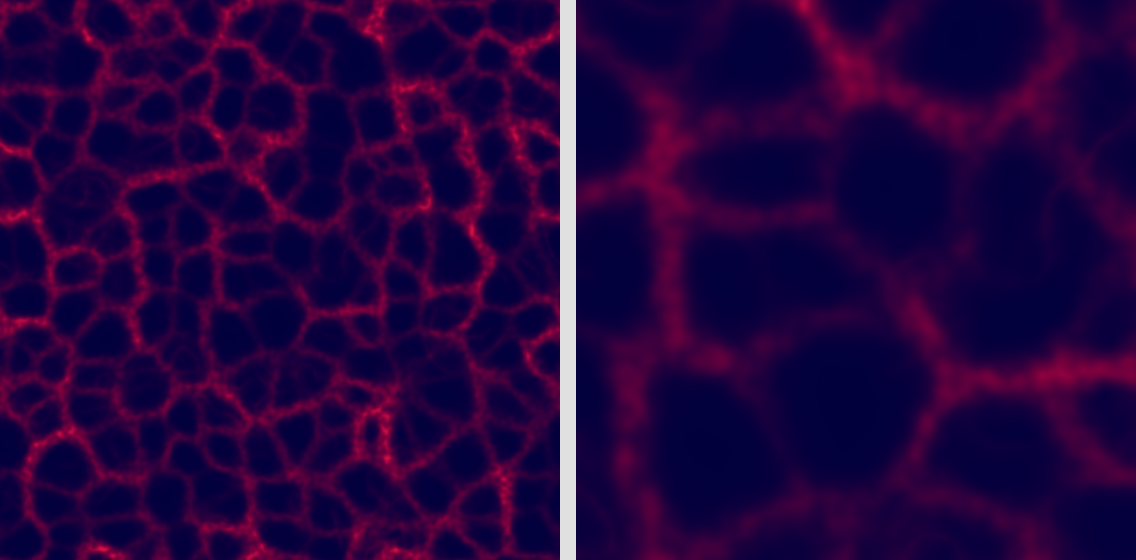
Left, the full canvas; right, a detail of the centre.
Write a Shadertoy shader that draws this pattern.

```glsl
// Glowing web of crimson filaments around rounded cells on navy, tiling in x and y.
// Each cell carries a random vector, shared in part by its group; the variance of
// these vectors under soft Voronoi weights gives smooth edges of varied strength.

const float CELLS = 13.0;          // cells across the canvas
const float GROUPS = 7.0;          // groups of cells across the canvas
const float JITTER = 0.86;         // scatter of the cell centres
const float SHARPNESS = 9.6;       // higher is thinner filaments
const float INNER_STRENGTH = 0.72; // filaments inside a group
const float GAIN = 1.2;            // how soon the glow saturates
const float PEAK = 0.62;           // glow of a saturated filament
const float BEND = 0.032;          // slow warp, in canvas widths
const float FRAY = 0.006;          // fine warp, in canvas widths
const float GRAIN = 0.55;          // mottling along the filaments
const float WISPS = 0.22;          // faint threads inside the cells

const vec3 NAVY = vec3(0.005, 0.0, 0.24);
const vec3 CRIMSON = vec3(0.90, 0.0, 0.24);
const vec3 HOT = vec3(0.92, 0.12, 0.30);

// Three random values in 0..1 for a lattice cell that wraps at the period.
vec3 hash3(vec2 cell, float period, uint seed) {
    uvec3 v = uvec3(uvec2(floor(mod(cell + 0.5, period))), seed);
    v = v * 1664525u + 1013904223u;
    v.x += v.y * v.z; v.y += v.z * v.x; v.z += v.x * v.y;
    v ^= v >> 16u;
    v.x += v.y * v.z; v.y += v.z * v.x; v.z += v.x * v.y;
    return vec3(v >> 8u) / 16777216.0;
}

// Random unit vector for a cell.
vec3 direction(vec2 cell, float period, uint seed) {
    return normalize(hash3(cell, period, seed) - 0.5 + 1e-4);
}

float cornerSlope(vec2 cell, vec2 offset, float period, uint seed) {
    float angle = 6.2831853 * hash3(cell, period, seed).x;
    return dot(vec2(cos(angle), sin(angle)), offset);
}

// Gradient noise, about -0.7..0.7, with a whole number of periods on the canvas.
float noise(vec2 uv, float period, uint seed) {
    vec2 p = uv * period, i = floor(p), f = p - i;
    vec2 s = f * f * f * (f * (f * 6.0 - 15.0) + 10.0);
    vec2 e = vec2(1.0, 0.0);
    float low = mix(cornerSlope(i, f, period, seed),
                    cornerSlope(i + e.xy, f - e.xy, period, seed), s.x);
    float high = mix(cornerSlope(i + e.yx, f - e.yx, period, seed),
                     cornerSlope(i + e.xx, f - e.xx, period, seed), s.x);
    return mix(low, high, s.y);
}

vec2 noise2(vec2 uv, float period, uint seed) {
    return vec2(noise(uv, period, seed), noise(uv, period, seed + 1u));
}

// Vector of the nearest group centre.
vec3 groupVector(vec2 uv) {
    vec2 p = uv * GROUPS, home = floor(p), nearest = home;
    float best = 1e9;
    for (int y = -1; y <= 1; y++)
    for (int x = -1; x <= 1; x++) {
        vec2 cell = home + vec2(x, y);
        vec2 away = cell + hash3(cell, GROUPS, 11u).xy - p;
        float d = dot(away, away);
        if (d < best) { best = d; nearest = cell; }
    }
    return direction(nearest, GROUPS, 12u);
}

// Soft Voronoi edges, strongest between unlike cells.
float filaments(vec2 uv) {
    vec2 p = uv * CELLS, home = floor(p);
    float total = 0.0, squares = 0.0;
    vec3 mean = vec3(0.0);
    for (int y = -2; y <= 2; y++)
    for (int x = -2; x <= 2; x++) {
        vec2 cell = home + vec2(x, y);
        vec2 site = cell + 0.5 + JITTER * (hash3(cell, CELLS, 21u).xy - 0.5);
        float weight = exp(-SHARPNESS * distance(p, site));
        vec3 trait = groupVector(site / CELLS)
                   + INNER_STRENGTH * direction(cell, CELLS, 22u);
        total += weight;
        mean += weight * trait;
        squares += weight * dot(trait, trait);
    }
    mean /= total;
    return max(squares / total - dot(mean, mean), 0.0);
}

// Soft threads along the zero lines of noise, present only in patches.
float wisps(vec2 uv) {
    float thread = exp(-9.0 * abs(noise(uv, 15.0, 31u)));
    return thread * smoothstep(-0.1, 0.4, noise(uv, 8.0, 32u));
}

void mainImage(out vec4 fragColor, in vec2 fragCoord) {
    vec2 uv = fragCoord / iResolution.xy;
    vec2 warped = uv + BEND * noise2(uv, 5.0, 41u) + FRAY * noise2(uv, 32.0, 43u);

    float grain = noise(uv, 80.0, 51u) + 0.7 * noise(uv, 42.0, 52u);
    float glow = GAIN * filaments(warped) + WISPS * wisps(warped);
    float heat = PEAK * (1.0 - exp(-glow)) * (1.0 + GRAIN * grain);

    vec3 color = mix(NAVY, CRIMSON, heat);
    color = mix(color, HOT, smoothstep(0.5, 1.0, heat));
    fragColor = vec4(color, 1.0);
}
```
